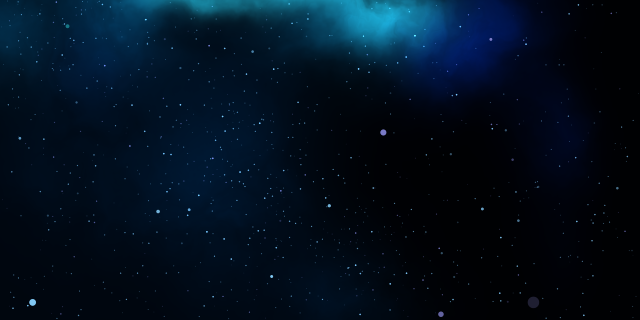
This background is drawn by a Shadertoy shader. Its source:

```glsl
// Deep space: a teal nebula along the top, blue haze and scattered stars.

const vec3 TEAL = vec3(0.11, 0.58, 0.65);
const vec3 OCEAN = vec3(0.01, 0.20, 0.30);
const vec3 DEEP_BLUE = vec3(0.0, 0.075, 0.145);
const vec3 INDIGO = vec3(0.0, 0.075, 0.32);
const vec3 ICE = vec3(0.50, 0.78, 0.95);
const vec3 LAVENDER = vec3(0.48, 0.48, 0.78);

float hash(vec2 p) {
    return fract(sin(dot(p, vec2(127.1, 311.7))) * 43758.5453);
}

float noise(vec2 p) {
    vec2 cell = floor(p);
    vec2 f = fract(p);
    f = f * f * (3.0 - 2.0 * f);
    float low = mix(hash(cell), hash(cell + vec2(1, 0)), f.x);
    float high = mix(hash(cell + vec2(0, 1)), hash(cell + vec2(1, 1)), f.x);
    return mix(low, high, f.y);
}

float fbm(vec2 p) {
    float sum = 0.0;
    float amplitude = 0.5;
    for (int i = 0; i < 6; i++) {
        sum += amplitude * noise(p);
        p = mat2(1.6, 1.2, -1.2, 1.6) * p + 7.3;
        amplitude *= 0.5;
    }
    return sum;
}

// Soft elliptical patch of light
float glow(vec2 p, vec2 center, vec2 radius) {
    vec2 q = (p - center) / radius;
    return exp(-dot(q, q));
}

float disc(vec2 p, vec2 center, float radius, float pixel) {
    return 1.0 - smoothstep(radius - 0.6 * pixel, radius + 0.6 * pixel, length(p - center));
}

vec3 nebula(vec2 p) {
    vec2 warp = vec2(fbm(p * 4.0), fbm(p * 4.0 + 19.0)) - 0.5;
    vec2 q = p + 0.16 * warp;
    float cloud = fbm(p * 5.0 + 2.5 * warp + 3.0);
    float texture1 = 0.35 + 1.3 * cloud;

    // Dark base, fading to black on the right
    vec3 color = mix(vec3(0.0, 0.022, 0.055), vec3(0.0, 0.002, 0.012), smoothstep(0.75, 1.25, p.x));

    // Broad haze on the left and bottom
    float haze = glow(q, vec2(0.70, 0.48), vec2(0.25, 0.30));
    haze += 0.6 * glow(q, vec2(0.20, 0.50), vec2(0.22, 0.25));
    haze += 0.75 * glow(q, vec2(1.08, 0.05), vec2(0.22, 0.20));
    haze += 0.35 * glow(q, vec2(0.60, 0.30), vec2(0.15, 0.20));
    color += DEEP_BLUE * 0.75 * haze * texture1;

    // Teal veil around the upper left and beneath the bright cloud
    float veil = 0.6 * glow(q, vec2(0.05, 0.95), vec2(0.30, 0.20));
    veil += 0.6 * glow(q, vec2(0.42, 0.95), vec2(0.16, 0.18));
    veil += 0.75 * glow(q, vec2(1.10, 0.91), vec2(0.27, 0.15));
    color += OCEAN * veil * texture1;

    // Indigo glow to the right
    float indigo = 0.85 * glow(q, vec2(1.42, 0.83), vec2(0.18, 0.14));
    indigo += 0.4 * glow(q, vec2(1.55, 0.97), vec2(0.16, 0.16));
    indigo += 0.30 * glow(q, vec2(1.72, 0.59), vec2(0.11, 0.15));
    indigo += 0.18 * glow(q, vec2(0.32, 0.80), vec2(0.16, 0.12));
    indigo += 0.07 * glow(q, vec2(1.75, 0.30), vec2(0.09, 0.20));
    color += INDIGO * indigo * texture1;

    // Bright cloud along the top
    float bright = 0.9 * glow(q, vec2(1.18, 0.94), vec2(0.16, 0.085));
    bright += 0.8 * glow(q, vec2(0.90, 1.01), vec2(0.20, 0.055));
    bright += 0.6 * glow(q, vec2(0.57, 1.01), vec2(0.15, 0.06));
    return color + TEAL * bright * (0.15 + 1.6 * cloud);
}

// One jittered star per grid cell, kept with the given chance
vec3 starLayer(vec2 p, float cells, float chance, float size, float seed, float pixel) {
    vec2 id = floor(p * cells);
    vec2 key = id + seed;
    vec2 center = (id + 0.15 + 0.7 * vec2(hash(key + 11.3), hash(key + 47.9))) / cells;
    float level = hash(key + 5.7);
    float radius = size * mix(0.6, 1.2, level);
    float present = step(hash(key), chance);
    vec3 tint = mix(ICE, LAVENDER, step(0.8, hash(key + 83.1)));
    return tint * present * mix(0.25, 1.0, level * level) * disc(p, center, radius, pixel);
}

void mainImage(out vec4 fragColor, in vec2 fragCoord) {
    vec2 p = fragCoord / iResolution.y;
    float pixel = 1.0 / iResolution.y;
    vec3 color = nebula(p);

    // Fine stars, denser in two clusters and at the left
    float crowd = glow(p, vec2(0.76, 0.50), vec2(0.18, 0.20));
    crowd += glow(p, vec2(1.13, 0.20), vec2(0.20, 0.15));
    crowd += 0.6 * glow(p, vec2(0.10, 0.90), vec2(0.25, 0.20));
    color += starLayer(p, 38.0, 0.13 + 0.25 * crowd, 0.0021, 3.0, pixel);
    color += 0.7 * starLayer(p, 57.0, 0.05 + 0.20 * crowd, 0.0016, 71.0, pixel);
    color += 0.8 * starLayer(p, 11.0, 0.13, 0.0037, 29.0, pixel);

    // Large stars
    color = mix(color, ICE, disc(p, vec2(0.102, 0.055), 0.0105, pixel));
    color = mix(color, LAVENDER, disc(p, vec2(1.198, 0.586), 0.0095, pixel));
    color = mix(color, LAVENDER * 0.8, disc(p, vec2(1.378, 0.018), 0.0085, pixel));
    color = mix(color, LAVENDER * 0.25, disc(p, vec2(1.667, 0.055), 0.0180, pixel));
    color = mix(color, ICE * 0.9, disc(p, vec2(0.494, 0.339), 0.0055, pixel));
    color = mix(color, ICE * 0.9, disc(p, vec2(1.029, 0.357), 0.0050, pixel));
    color = mix(color, ICE, disc(p, vec2(0.849, 0.136), 0.0045, pixel));
    color = mix(color, TEAL * 0.8, disc(p, vec2(0.211, 0.918), 0.0060, pixel));
    color = mix(color, LAVENDER, disc(p, vec2(1.534, 0.877), 0.0045, pixel));

    fragColor = vec4(clamp(color, 0.0, 1.0), 1.0);
}
```
